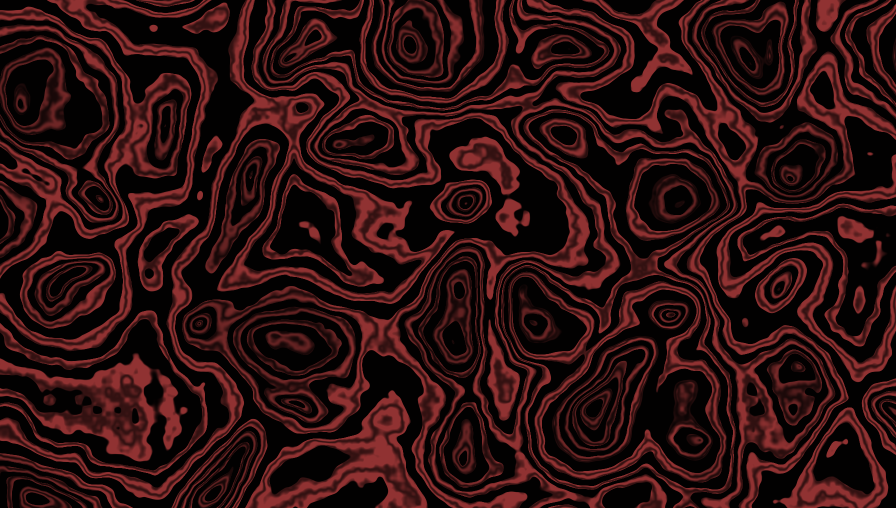
Reproduce this pattern procedurally as a WebGL 1 fragment shader.

```glsl
precision highp float;
// Dark red contour bands winding around irregular eye-shaped cells.

uniform vec2 u_resolution;

const vec3 BLACK = vec3(0.008, 0.002, 0.002);
const vec3 RED = vec3(0.565, 0.195, 0.195);
const float CELLS = 4.0;        // cells per canvas height
const float JITTER = 0.8;       // scatter of the cell centres
const float MERGE = 12.0;       // higher values give sharper seams between cells
const float WARP = 0.24;        // bending of the contours
const float DRIFT = 0.36;       // slow change of level over the canvas
const float ROUGHNESS = 0.012;  // small ripples along the contours
const float BANDS = 52.0;       // angular frequency of the main bands
const float STRIPES = 130.0;    // angular frequency of stripes inside bands
const float THRESHOLD = 0.12;   // higher values leave more black
const float EDGE = 0.12;        // softness of the band edges
const vec2 INNER_SHADE = vec2(0.14, 0.68);  // stripe range inside the cells
const vec2 OUTER_SHADE = vec2(0.34, 1.22);  // stripe range between the cells

float hash(vec2 p) {
  vec3 q = fract(p.xyx * vec3(0.1031, 0.1030, 0.0973));
  q += dot(q, q.yzx + 33.33);
  return fract((q.x + q.y) * q.z);
}

// Smooth value noise from -1 to 1.
float noise(vec2 p) {
  vec2 i = floor(p);
  vec2 f = p - i;
  f = f * f * f * (f * (f * 6.0 - 15.0) + 10.0);
  float low = mix(hash(i), hash(i + vec2(1.0, 0.0)), f.x);
  float high = mix(hash(i + vec2(0.0, 1.0)), hash(i + vec2(1.0, 1.0)), f.x);
  return mix(low, high, f.y) * 2.0 - 1.0;
}

vec2 noise2(vec2 p) {
  return vec2(noise(p + 17.3), noise(p + 71.9));
}

// Smooth minimum of stretched cones, one around each cell centre.
float cellHeight(vec2 p) {
  vec2 base = floor(p);
  float sum = 0.0001;
  for (int j = -1; j <= 1; j++) {
    for (int i = -1; i <= 1; i++) {
      vec2 id = base + vec2(float(i), float(j));
      vec2 offset = vec2(hash(id + 5.1), hash(id + 47.7)) - 0.5;
      vec2 d = p - id - 0.5 - JITTER * offset;
      float reach = smoothstep(1.1, 0.65, length(d));

      float angle = 3.14159 * hash(id + 91.3);
      float c = cos(angle);
      float s = sin(angle);
      vec2 turned = vec2(c * d.x + s * d.y, c * d.y - s * d.x);
      float stretch = mix(1.0, 1.35, hash(id + 23.9));
      float slope = mix(0.75, 1.3, hash(id + 63.1));
      float start = 0.22 * hash(id + 12.6);
      float cone = start + slope * length(turned * vec2(stretch, 1.0 / stretch));
      sum += reach * exp(-MERGE * cone);
    }
  }
  return -log(sum) / MERGE;
}

vec3 contourColor(vec2 uv) {
  vec2 p = uv * CELLS + vec2(31.0, 12.0);
  vec2 bent = p + WARP * noise2(p * 1.3) + 0.07 * noise2(p * 3.7);

  // Height: cells, slow drift and fine ripples.
  float cells = cellHeight(bent);
  float h = cells + DRIFT * noise(p * 0.65 + 3.7);
  h += 0.035 * noise(bent * 4.3) + ROUGHNESS * noise(p * 13.0);

  // Bands of uneven width, split by thinner lines.
  float wave = sin(BANDS * h + 1.7 * sin(13.0 * h));
  wave += 0.38 * sin(2.3 * BANDS * h + 1.0);
  float lit = smoothstep(-EDGE, EDGE, wave - THRESHOLD);

  // Mottled stripes darken the bands, most of all inside the cells.
  float mottle = 1.6 * noise(p * 9.0) + 0.9 * noise(p * 27.0);
  float stripe = 0.5 + 0.5 * sin(STRIPES * h + mottle);
  float network = smoothstep(0.2, 0.56, cells + 0.12 * noise(p * 1.1 + 8.0));
  vec2 range = mix(INNER_SHADE, OUTER_SHADE, network);
  float shade = min(mix(range.x, range.y, stripe), 1.0);
  return mix(BLACK, RED, lit * shade);
}

void main() {
  // Average of four samples per pixel for smooth edges.
  vec3 color = vec3(0.0);
  for (int y = 0; y < 2; y++) {
    for (int x = 0; x < 2; x++) {
      vec2 shift = vec2(float(x), float(y)) * 0.5 - 0.25;
      color += contourColor((gl_FragCoord.xy + shift) / u_resolution.y);
    }
  }
  gl_FragColor = vec4(color * 0.25, 1.0);
}
```
